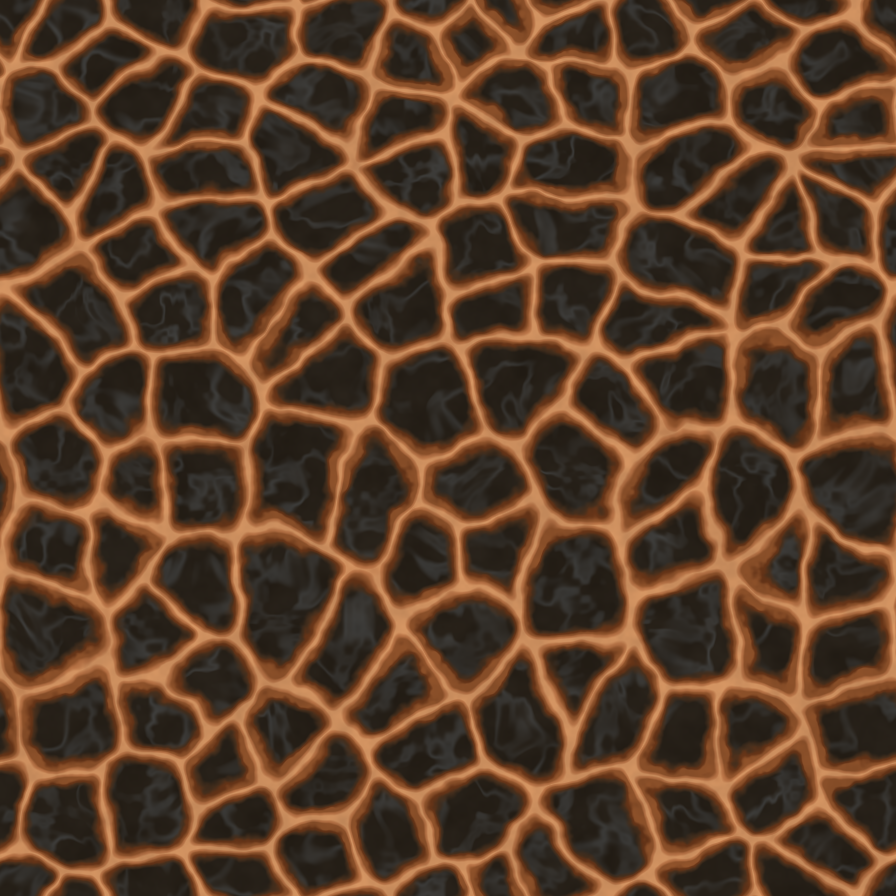
A Shadertoy shader for this texture:

```glsl
const float TAU = 6.2831853;
const vec2 CELL_GRID = vec2(10.0, 12.0);

const vec3 SAND   = vec3(0.80, 0.56, 0.37);
const vec3 ORANGE = vec3(0.69, 0.43, 0.26);
const vec3 COPPER = vec3(0.54, 0.31, 0.16);
const vec3 RUST   = vec3(0.39, 0.20, 0.09);
const vec3 UMBER  = vec3(0.27, 0.18, 0.11);
const vec3 CHAR   = vec3(0.145, 0.120, 0.090);
const vec3 SMOKE  = vec3(0.25, 0.25, 0.245);

// Integer hash of a lattice point that wraps at the given period
vec2 hash2(vec2 cell, vec2 period, uint salt) {
    uvec2 v = uvec2(mod(cell, period)) + uvec2(salt, salt * 7u);
    v = v * 1664525u + 1013904223u;
    v.x += v.y * 1664525u;
    v.y += v.x * 1664525u;
    v ^= v >> 16u;
    v.x += v.y * 1664525u;
    v.y += v.x * 1664525u;
    v ^= v >> 16u;
    return vec2(v & 65535u) / 65535.0;
}

// Value noise with a whole number of lattice cells across the canvas
float noise(vec2 uv, float freq, uint salt) {
    vec2 p = uv * freq, i = floor(p), f = p - i;
    vec2 period = vec2(freq);
    f = f * f * f * (f * (f * 6.0 - 15.0) + 10.0);
    float a = hash2(i, period, salt).x;
    float b = hash2(i + vec2(1, 0), period, salt).x;
    float c = hash2(i + vec2(0, 1), period, salt).x;
    float d = hash2(i + vec2(1, 1), period, salt).x;
    return mix(mix(a, b, f.x), mix(c, d, f.x), f.y);
}

vec2 noise2(vec2 uv, float freq, uint salt) {
    return vec2(noise(uv, freq, salt), noise(uv, freq, salt + 1u)) - 0.5;
}

float fbm(vec2 uv, float freq, uint salt) {
    float sum = 0.0, amp = 0.57;
    for (int i = 0; i < 3; i++) {
        sum += amp * noise(uv, freq, salt + uint(i));
        freq *= 2.0;
        amp *= 0.5;
    }
    return sum;
}

float smoothMin(float a, float b, float k) {
    float h = max(k - abs(a - b), 0.0) / k;
    return min(a, b) - h * h * k * 0.25;
}

// Offset from a point to the seed of a cell, in canvas units
vec2 toSeed(vec2 p, vec2 cell, vec2 grid) {
    vec2 seed = 0.5 + 0.86 * (hash2(cell, grid, 37u) - 0.5);
    return (cell + seed - p) / grid;
}

// Distance to the nearest cell border, with rounded corners
float borderDistance(vec2 uv, vec2 grid, float rounding) {
    vec2 p = uv * grid, base = floor(p), home = base, nearest = vec2(1.0);
    for (int y = -1; y <= 1; y++)
    for (int x = -1; x <= 1; x++) {
        vec2 cell = base + vec2(x, y);
        vec2 r = toSeed(p, cell, grid);
        if (dot(r, r) < dot(nearest, nearest)) { nearest = r; home = cell; }
    }
    float d = 1.0;
    for (int y = -2; y <= 2; y++)
    for (int x = -2; x <= 2; x++) {
        if (x == 0 && y == 0) continue;
        vec2 r = toSeed(p, home + vec2(x, y), grid);
        float edge = dot(0.5 * (nearest + r), normalize(r - nearest));
        d = smoothMin(d, edge, rounding);
    }
    return max(d, 0.0);
}

// Smoky streaks along the mid level of warped noise
float wisps(vec2 uv, uint salt) {
    vec2 swirl = uv + 0.035 * noise2(uv, 18.0, salt);
    float n = fbm(swirl, 26.0, salt + 5u);
    return smoothstep(0.72, 1.0, 1.0 - abs(2.0 * n - 1.0));
}

// Colour from the ridge crest down into the charred cell
vec3 crustColour(float crest, float slope, vec3 floorColour) {
    vec3 c = mix(SAND, ORANGE, smoothstep(0.0004, 0.0032, crest));
    c = mix(c, COPPER, smoothstep(0.0028, 0.0056, crest));
    c = mix(c, RUST, smoothstep(0.0050, 0.0080, slope));
    c = mix(c, UMBER, smoothstep(0.0078, 0.0112, slope));
    return mix(c, floorColour, smoothstep(0.0100, 0.0158, slope));
}

void mainImage(out vec4 fragColor, in vec2 fragCoord) {
    vec2 uv = fragCoord / iResolution.xy;

    // Wobbly cells, packed closer toward the top
    vec2 p = uv + 0.012 * noise2(uv, 22.0, 101u) + 0.005 * noise2(uv, 52.0, 111u);
    p.y += 0.03 * sin(TAU * (uv.y - 0.9));
    float d = borderDistance(p, CELL_GRID, 0.012);

    // Streaked crests and ragged, patchy rust
    float streak = fbm(uv, 44.0, 131u) - 0.5;
    float ragged = fbm(uv, 56.0, 151u) - 0.5;
    float patches = smoothstep(0.52, 0.9, noise(uv, 13.0, 171u));
    float crest = d + 0.0042 * streak;
    float slope = d + 0.0035 * streak
                + smoothstep(0.003, 0.012, d) * (0.009 * ragged - 0.005 * patches);

    // Charred interior with grey wisps
    float smoke = wisps(uv, 191u) * (0.35 + 0.65 * noise(uv, 30.0, 211u));
    vec3 interior = mix(CHAR, SMOKE, 0.85 * smoke);
    interior += 0.035 * (fbm(uv, 34.0, 231u) - 0.5);

    vec3 colour = crustColour(crest, slope, interior);
    colour *= 1.0 + 0.14 * (fbm(uv, 60.0, 251u) - 0.5);
    fragColor = vec4(colour, 1.0);
}
```
